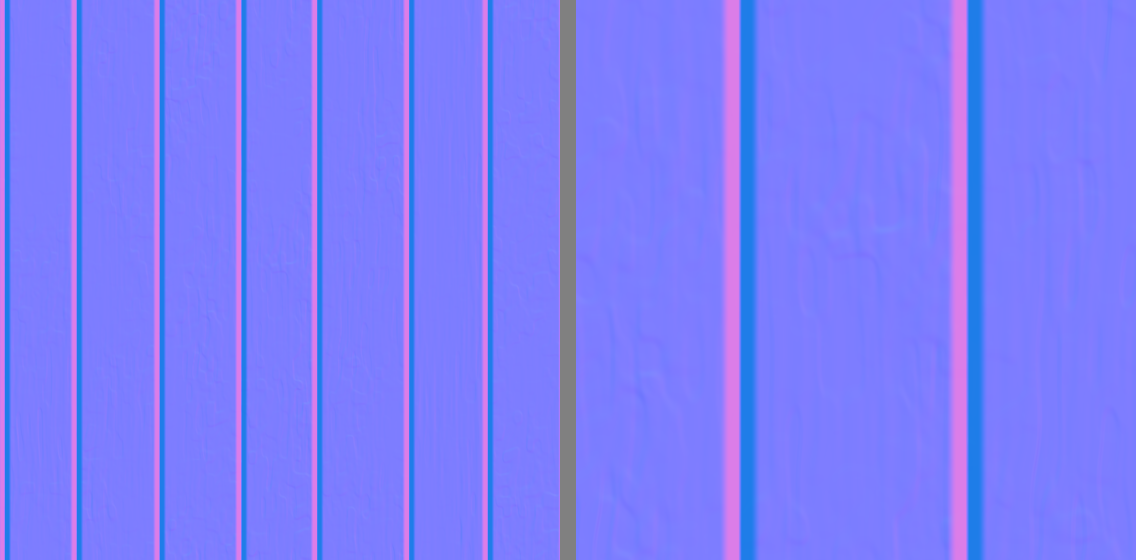
Left, the full canvas; right, a detail of the centre.
Reproduce this texture map procedurally as a WebGL 1 fragment shader.

```glsl
precision highp float;
// Tangent-space normal map of seven upright wooden boards of uneven width.
// Each joint is a V groove with two opposed slopes; the board faces take
// their fine relief from the gradient of a periodic, per-board wood height.

uniform vec2 u_resolution;

float hash(vec2 p) {
  vec3 q = fract(vec3(p.xyx) * vec3(0.1031, 0.1030, 0.0973));
  q += dot(q, q.yzx + 33.33);
  return fract((q.x + q.y) * q.z);
}

// Value noise that wraps after the given number of cells.
float noise(vec2 uv, vec2 cells, float seed) {
  vec2 p = uv * cells;
  vec2 i = floor(p);
  vec2 f = fract(p);
  f = f * f * f * (f * (f * 6.0 - 15.0) + 10.0);
  vec2 a = mod(i, cells);
  vec2 b = mod(i + 1.0, cells);
  vec2 shift = vec2(37.0, 71.0) * seed;
  float low = mix(hash(a + shift), hash(vec2(b.x, a.y) + shift), f.x);
  float high = mix(hash(vec2(a.x, b.y) + shift), hash(b + shift), f.x);
  return mix(low, high, f.y);
}

// Wood relief: long fibres, short cracks and patches of worn bumps.
float woodHeight(vec2 uv, float board) {
  float straight = 0.35 + 0.3 * hash(vec2(board, 4.7)) + 0.45 * step(5.5, board);
  vec2 bend = vec2(noise(uv, vec2(12.0, 7.0), board + 11.0),
                   noise(uv, vec2(40.0, 24.0), board + 12.0)) - 0.5;
  vec2 p = uv + vec2(0.016 * bend.x + 0.006 * bend.y, 0.02 * bend.y) * (1.1 - straight);

  float fibres = noise(p, vec2(150.0, 7.0), board + 21.0)
               + 0.6 * noise(p, vec2(230.0, 22.0), board + 22.0);
  float cracks = smoothstep(0.62, 0.82, noise(p, vec2(110.0, 20.0), board + 23.0));
  float bumps = smoothstep(0.4, 0.75, noise(p, vec2(75.0, 48.0), board + 24.0))
              + 0.5 * noise(p, vec2(160.0, 110.0), board + 25.0);

  float fibrePatch = smoothstep(0.2, 0.75, noise(uv, vec2(14.0, 4.0), board + 31.0));
  float bumpPatch = smoothstep(0.25, 0.8, noise(uv, vec2(16.0, 9.0), board + 32.0));
  return fibres * straight * (0.3 + 0.7 * fibrePatch)
       - 0.5 * cracks * fibrePatch
       + bumps * (1.1 - straight) * (0.2 + 0.8 * bumpPatch);
}

void main() {
  vec2 uv = gl_FragCoord.xy / u_resolution;
  float pixel = 1.0 / u_resolution.x;

  // Joint centres from left to right; the last one is the first, wrapped.
  float joint[8];
  joint[0] = 0.0085;
  joint[1] = 0.137;
  joint[2] = 0.285;
  joint[3] = 0.431;
  joint[4] = 0.5663;
  joint[5] = 0.7305;
  joint[6] = 0.871;
  joint[7] = 1.0085;

  // Groove slope: positive on the left wall, negative on the right wall.
  float groove = 0.0;
  float board = 0.0;
  float blend = max(0.001, 0.6 * pixel);
  for (int i = 0; i < 8; i++) {
    float d = uv.x - joint[i];
    float wall = 1.0 - smoothstep(0.0062, 0.0125, abs(d));
    groove -= clamp(d / blend, -1.0, 1.0) * wall;
    board += step(0.0, d);
  }
  board = mod(board, 7.0);

  // Surface slope by central differences, fading out inside the grooves.
  vec2 e = vec2(0.0014, 0.0);
  vec2 grain = vec2(
    woodHeight(uv - e.xy, board) - woodHeight(uv + e.xy, board),
    woodHeight(uv - e.yx, board) - woodHeight(uv + e.yx, board));
  grain *= 0.17 * (1.0 - 0.85 * abs(groove));

  vec2 slope = vec2(groove, 0.0) + grain;
  float facing = 1.0 - 0.09 * groove * groove - 0.3 * dot(grain, grain);
  gl_FragColor = vec4(0.49 + 0.37 * slope, facing, 1.0);
}
```
